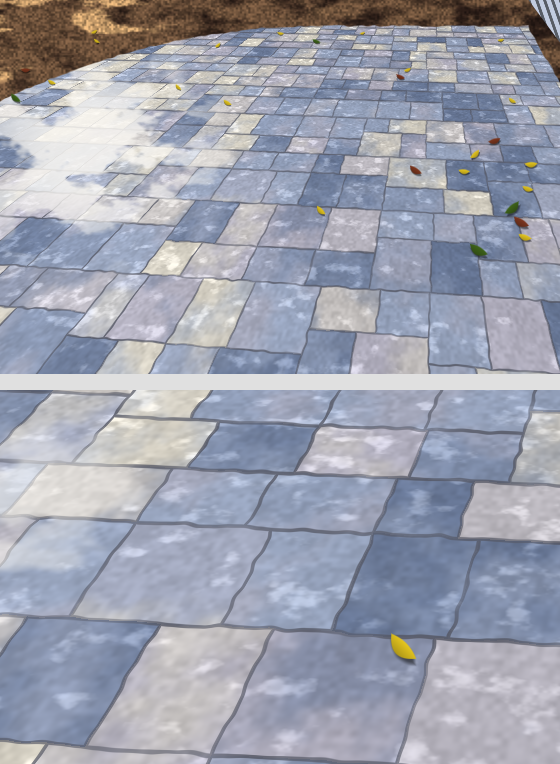
Top: the whole. Bottom: its middle third, enlarged.
Reproduce this texture procedurally as a WebGL 1 fragment shader.

```glsl
precision highp float;
// Sun-dappled stone patio in perspective, with bare soil, fallen leaves and a corner fence.
uniform vec2 u_resolution;

// Lengths are in canvas heights; ground lengths are before perspective.
const vec2 VANISH = vec2(1.152, 1.293);
const float ROW_TILT = 0.067;
const vec2 BLOCK = vec2(0.285, 0.25);   // group of four stones
const float JOINT = 0.0013;
const float LEAF_SIZE = 0.025;
const int LEAF_COUNT = 26;

const vec3 SLATE = vec3(0.40, 0.46, 0.58);
const vec3 BLUE_GREY = vec3(0.58, 0.63, 0.73);
const vec3 MAUVE = vec3(0.68, 0.67, 0.73);
const vec3 SAND = vec3(0.81, 0.79, 0.74);
const vec3 JOINT_COLOR = vec3(0.33, 0.34, 0.39);
const vec3 SUNLIGHT = vec3(0.98, 0.97, 0.95);
const vec3 SOIL_DARK = vec3(0.15, 0.10, 0.08);
const vec3 SOIL = vec3(0.43, 0.32, 0.23);
const vec3 SOIL_SUNNY = vec3(0.86, 0.68, 0.46);
const vec3 LEAF_YELLOW = vec3(0.88, 0.76, 0.12);
const vec3 LEAF_BROWN = vec3(0.48, 0.21, 0.12);
const vec3 LEAF_GREEN = vec3(0.24, 0.38, 0.10);
const vec3 FENCE = vec3(0.76, 0.80, 0.88);

float hash(vec2 p) {
  vec3 q = fract(p.xyx * vec3(0.1031, 0.1030, 0.0973));
  q += dot(q, q.yzx + 33.33);
  return fract((q.x + q.y) * q.z);
}

float noise(vec2 p) {
  vec2 i = floor(p), f = fract(p);
  f = f * f * (3.0 - 2.0 * f);
  return mix(mix(hash(i), hash(i + vec2(1, 0)), f.x),
             mix(hash(i + vec2(0, 1)), hash(i + vec2(1, 1)), f.x), f.y);
}

float fbm(vec2 p) {
  float sum = 0.0, amp = 0.5;
  for (int i = 0; i < 4; i++) {
    sum += amp * noise(p);
    p = p * 2.03 + 17.1;
    amp *= 0.5;
  }
  return sum / 0.9375;
}

// Uneven block boundary near integer i within a band
float blockEdge(float i, float band) {
  return i + 0.3 * hash(vec2(i + 40.0, band + 11.0));
}

// Finds the stone under ground point g: its corners and its id
void findStone(vec2 g, out vec2 lo, out vec2 hi, out vec2 id) {
  vec2 q = g / BLOCK;
  float band = floor(q.y);
  float shift = hash(vec2(band, 5.0));
  q.x += shift;
  float i = floor(q.x);
  if (q.x < blockEdge(i, band)) i -= 1.0;
  lo = vec2(blockEdge(i, band), band);
  hi = vec2(blockEdge(i + 1.0, band), band + 1.0);
  float splitY = band + (hash(vec2(i + 70.0, band)) < 0.5 ? 0.4 : 0.6);
  float upper = step(splitY, q.y);
  if (upper > 0.5) lo.y = splitY; else hi.y = splitY;
  float splitX = mix(lo.x, hi.x, mix(0.36, 0.64, hash(vec2(i + 90.0, band * 2.0 + upper))));
  float right = step(splitX, q.x);
  if (right > 0.5) lo.x = splitX; else hi.x = splitX;
  id = vec2(i * 2.0 + right + 100.0, band * 2.0 + upper + 30.0);
  lo = (lo - vec2(shift, 0.0)) * BLOCK;
  hi = (hi - vec2(shift, 0.0)) * BLOCK;
}

vec3 stoneTone(float h) {
  vec3 c = mix(SLATE, BLUE_GREY, smoothstep(0.12, 0.28, h));
  c = mix(c, MAUVE, smoothstep(0.45, 0.6, h));
  return mix(c, SAND, smoothstep(0.72, 0.88, h));
}

vec3 paving(vec2 p, float depth, float px) {
  float skew = 1.0 + ROW_TILT * p.x;
  vec2 g = vec2((p.x - VANISH.x) / depth, skew / depth);
  vec2 rough = g + 0.005 * (vec2(noise(g * 55.0), noise(g * 55.0 + 31.0)) - 0.5);
  vec2 lo, hi, id;
  findStone(rough, lo, hi, id);
  // Two tones drift across each stone, with mottling and pale scuffs
  float h = hash(id);
  float drift = smoothstep(0.4, 0.75, fbm(g * 9.0 + id * 3.7));
  vec3 c = mix(stoneTone(h), stoneTone(fract(h + 0.35)), 0.6 * drift);
  c *= 0.86 + 0.15 * fbm(g * 30.0) + 0.12 * noise(g * 130.0);
  c += 0.16 * smoothstep(0.58, 0.8, fbm(g * vec2(26.0, 40.0) + 9.0));
  c += 0.05 * smoothstep(1.1, 0.0, p.x);
  // Joints
  vec2 edge = min(rough - lo, hi - rough) * vec2(depth, depth * depth / skew);
  float width = JOINT * (0.35 + depth);
  float joint = 1.0 - smoothstep(width - px * 0.5, width + px, min(edge.x, edge.y));
  c = mix(c, JOINT_COLOR, joint * (0.45 + 0.4 * noise(g * 20.0)));
  // Sun through branches, strongest on the left
  float zone = 1.0 - smoothstep(0.2, 1.1, length((p - vec2(0.24, 0.6)) / vec2(0.5, 0.36)));
  float sun = smoothstep(0.62, 0.76, fbm(p * vec2(9.0, 17.0) + 3.0) + 0.22 * zone);
  return mix(c, SUNLIGHT, 0.85 * sun * zone);
}

vec3 soil(vec2 p) {
  float clump = fbm(p * vec2(16.0, 34.0));
  vec3 c = mix(SOIL_DARK, SOIL, smoothstep(0.2, 0.65, clump + 0.12 - 0.1 * p.x));
  float sun = smoothstep(0.56, 0.7, fbm(p * vec2(8.0, 26.0) + 20.0)) * smoothstep(1.0, 0.3, p.x);
  return mix(c, SOIL_SUNNY, 0.8 * sun) * (0.7 + 0.6 * noise(p * 180.0));
}

void main() {
  float px = 1.0 / u_resolution.y;
  vec2 p = gl_FragCoord.xy * px;
  float depth = VANISH.y - p.y;

  // Patio outline: curved far edge and slanted right side
  float bend = max(0.0, 1.0 - p.x / 0.85);
  float inside = min(0.93 - 0.2 * bend * bend - p.y, 1.416 + 0.57 * (0.922 - p.y) - p.x);
  inside += 0.006 * (noise(p * 60.0) - 0.5);
  vec3 color = mix(soil(p), paving(p, depth, px), smoothstep(-px, px, inside));

  // Fence pickets in the far right corner
  float fence = p.y - 1.0 + 1.35 * (p.x - 1.413);
  float picket = abs(fract((p.x + 0.35 * p.y) / 0.021) - 0.5);
  vec3 panel = mix(FENCE, FENCE * 0.45, smoothstep(0.24, 0.36, picket));
  color = mix(color, panel, smoothstep(-px, px, fence));

  // Pointed leaves with a soft shadow, smaller farther away
  for (int i = 0; i < LEAF_COUNT; i++) {
    float n = float(i);
    float a = hash(vec2(n, 1.7)), b = hash(vec2(n, 8.3)), kind = hash(vec2(n, 14.9));
    vec2 at = vec2(mix(1.42, 0.02, a * a), mix(0.07, 0.92, sqrt(b)));
    float size = LEAF_SIZE * (VANISH.y - at.y) * mix(0.7, 1.15, kind);
    float turn = 1.6 * (hash(vec2(n, 22.1)) - 0.5);
    mat2 spin = mat2(cos(turn), -sin(turn), sin(turn), cos(turn));
    vec2 q = spin * (p - at) / size;
    vec2 s = spin * (p - at + size * vec2(-0.1, 0.22)) / size;
    float leaf = abs(q.y - 0.2 * q.x * q.x) - 0.42 * (1.0 - q.x * q.x);
    float shade = abs(s.y) - 0.42 * (1.0 - s.x * s.x);
    vec3 tint = kind < 0.6 ? LEAF_YELLOW : (kind < 0.85 ? LEAF_BROWN : LEAF_GREEN);
    color *= 1.0 - 0.5 * smoothstep(0.15, -0.2, shade);
    color = mix(color, tint * (0.9 + 0.3 * q.y), smoothstep(px, -px, leaf * size));
  }
  gl_FragColor = vec4(clamp(color, 0.0, 1.0), 1.0);
}
```
